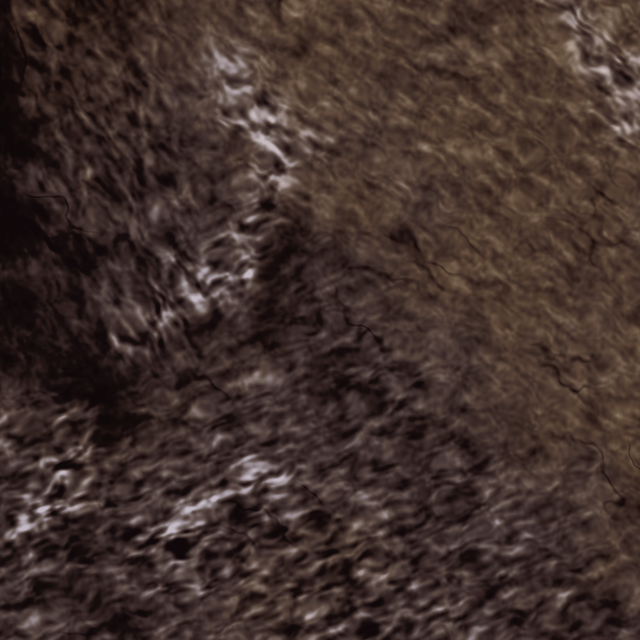
Write a WebGL 2 fragment shader that draws this texture.

```glsl
#version 300 es
precision highp float;
// Rough dark brown rock face with diagonal streaks, pale mineral veins and black hollows.

#define BASE_TONE 1.72
#define GRAIN_GAIN 3.5
#define GRAIN_ALONG 27.0
#define GRAIN_ACROSS 58.0
#define RELIEF_GAIN 1.7
#define VEIN_GAIN 1.25
#define VEIN_SPARKLE 4.2
#define HOLLOW_DEPTH 2.1
#define CRACK_DEPTH 1.3
#define WARP 0.075

uniform vec2 u_resolution;
out vec4 fragColor;

vec2 hash2(vec2 cell) {
  vec3 q = fract(vec3(cell.xyx) * vec3(0.1031, 0.1030, 0.0973));
  q += dot(q, q.yzx + 33.33);
  return fract((q.xx + q.yz) * q.zy);
}

float corner(vec2 cell, vec2 f, vec2 o) {
  return dot(hash2(cell + o) * 2.0 - 1.0, f - o);
}

// Gradient noise, centred on zero
float noise(vec2 p) {
  vec2 cell = floor(p), f = p - cell;
  vec2 s = f * f * f * (f * (f * 6.0 - 15.0) + 10.0);
  return mix(mix(corner(cell, f, vec2(0, 0)), corner(cell, f, vec2(1, 0)), s.x),
             mix(corner(cell, f, vec2(0, 1)), corner(cell, f, vec2(1, 1)), s.x), s.y);
}

float fbm(vec2 p) {
  float sum = 0.0, amp = 1.0;
  for (int i = 0; i < 4; i++) {
    sum += amp * noise(p);
    p = mat2(1.6, 1.2, -1.2, 1.6) * p + 7.3;
    amp *= 0.55;
  }
  return sum;
}

// Coordinates along and across a direction given in degrees
vec2 aligned(vec2 p, float degrees) {
  vec2 d = vec2(cos(radians(degrees)), sin(radians(degrees)));
  return vec2(dot(p, d), dot(p, vec2(-d.y, d.x)));
}

// Short elongated flecks lying along a direction
float grain(vec2 p, float degrees) {
  vec2 q = aligned(p, degrees) * vec2(GRAIN_ALONG, GRAIN_ACROSS) + 90.0;
  return noise(q) + 0.65 * noise(q * vec2(2.1, 1.8) + 31.7) + 0.5 * noise(q * 0.45 + 57.1);
}

// Soft band around the segment from a to b
float band(vec2 p, vec2 a, vec2 b, float width) {
  vec2 ab = b - a;
  float t = clamp(dot(p - a, ab) / dot(ab, ab), 0.0, 1.0);
  float d = length(p - a - ab * t) / width;
  return exp(-d * d);
}

// Tone 0 to 6, from black cavities to pale mineral
vec3 rockColor(float tone) {
  vec3 c = mix(vec3(0.06, 0.03, 0.035), vec3(0.09, 0.05, 0.05), clamp(tone + 1.0, 0.0, 1.0));
  c = mix(c, vec3(0.18, 0.12, 0.11), clamp(tone, 0.0, 1.0));
  c = mix(c, vec3(0.25, 0.19, 0.18), clamp(tone - 1.0, 0.0, 1.0));
  c = mix(c, vec3(0.34, 0.27, 0.24), clamp(tone - 2.0, 0.0, 1.0));
  c = mix(c, vec3(0.45, 0.39, 0.36), clamp(tone - 3.0, 0.0, 1.0));
  c = mix(c, vec3(0.60, 0.55, 0.55), clamp(tone - 4.0, 0.0, 1.0));
  return mix(c, vec3(0.78, 0.74, 0.74), clamp((tone - 5.0) * 0.6, 0.0, 1.0));
}

void main() {
  vec2 uv = gl_FragCoord.xy / u_resolution;
  vec2 p = uv + WARP * vec2(fbm(uv * 7.0 + 3.1), fbm(uv * 7.0 + 41.9));
  vec2 curl = uv + 0.012 * vec2(noise(uv * 24.0 + 5.0), noise(uv * 24.0 + 67.0));

  // Regions: smooth upper slope, steep left wall, crumbled floor
  float slope = smoothstep(-0.05, 0.3, p.x + p.y - 1.02);
  float wall = (1.0 - smoothstep(0.22, 0.42, p.x)) * smoothstep(0.33, 0.48, p.y);
  float flecks = mix(grain(curl, 22.0), grain(curl, -36.0), slope);
  flecks = mix(flecks, grain(curl, -57.0), wall);

  // Pale veins and looser mineral scatter
  float vein = band(p, vec2(0.34, 0.89), vec2(0.45, 0.77), 0.035);
  vein = max(vein, band(p, vec2(0.45, 0.77), vec2(0.41, 0.66), 0.045));
  vein = max(vein, band(p, vec2(0.41, 0.65), vec2(0.22, 0.48), 0.032));
  vein = max(vein, band(p, vec2(0.10, 0.28), vec2(0.05, 0.19), 0.035));
  vein = max(vein, band(p, vec2(0.27, 0.16), vec2(0.42, 0.25), 0.038));
  vein = max(vein, 0.8 * band(p, vec2(0.89, 1.02), vec2(1.0, 0.83), 0.045));
  float scatter = band(p, vec2(0.12, 0.2), vec2(0.65, 0.06), 0.13);

  // Black hollows and diagonal cracks
  float hollow = band(p, vec2(0.0, 0.98), vec2(0.01, 0.6), 0.05);
  hollow = max(hollow, band(p, vec2(0.02, 0.52), vec2(0.16, 0.37), 0.06));
  hollow = max(hollow, 0.7 * band(p, vec2(0.09, 0.66), vec2(0.15, 0.46), 0.03));
  hollow = max(hollow, 0.75 * band(p, vec2(0.49, 0.63), vec2(0.41, 0.5), 0.04));
  hollow = max(hollow, 0.8 * band(p, vec2(0.13, 0.1), vec2(0.18, 0.04), 0.04));
  vec2 seam = aligned(p, -42.0) * vec2(4.0, 13.0);
  float crack = 1.0 - smoothstep(0.0, 0.07, abs(noise(seam + 12.4)));
  crack *= smoothstep(0.02, 0.22, noise(uv * 6.0 + 23.0));

  // Combine into one tone
  float relief = fbm(aligned(p, -40.0) * vec2(5.0, 11.0) + 17.0);
  float contrast = mix(1.0, 0.62, slope) * (1.0 - 0.55 * hollow);
  float tone = BASE_TONE + 0.85 * slope - 0.3 * wall + RELIEF_GAIN * relief * (1.0 - 0.4 * slope);
  tone += GRAIN_GAIN * contrast * flecks + 0.9 * noise(curl * 115.0 + 11.0);
  tone += vein * (VEIN_GAIN + VEIN_SPARKLE * flecks) + scatter * (0.2 + 1.6 * flecks);
  tone -= HOLLOW_DEPTH * hollow + CRACK_DEPTH * crack;

  // Ochre on the slope and upper wall, greyer on the floor and veins
  float warmth = clamp(max(slope, 0.7 * smoothstep(0.6, 1.0, uv.y)) + 0.8 * fbm(uv * 4.0 + 71.0), 0.0, 1.0);
  vec3 tint = mix(vec3(0.98, 0.98, 1.03), vec3(1.04, 0.99, 0.87), warmth * (1.0 - 0.8 * vein));
  fragColor = vec4(clamp(rockColor(tone) * tint, 0.0, 1.0), 1.0);
}
```
